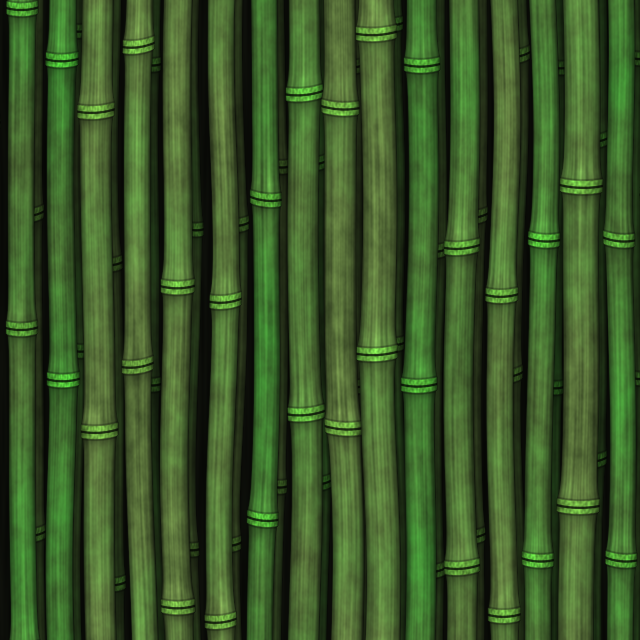
This texture is drawn by a Shadertoy shader. Its source:

```glsl
// Draws a dense wall of green bamboo canes with ringed nodes over a dark gap.

float hash(vec2 p) {
    vec3 q = fract(p.xyx * vec3(0.1031, 0.1030, 0.0973));
    q += dot(q, q.yzx + 33.33);
    return fract((q.x + q.y) * q.z);
}

float gradDot(vec2 cell, vec2 offset) {
    float angle = 6.2832 * hash(cell + 57.0);
    return dot(vec2(cos(angle), sin(angle)), offset);
}

// Gradient noise, roughly -0.7 to 0.7
float noise(vec2 p) {
    vec2 i = floor(p), f = fract(p);
    vec2 u = f * f * f * (f * (f * 6.0 - 15.0) + 10.0);
    vec2 e = vec2(0.0, 1.0);
    return mix(mix(gradDot(i, f), gradDot(i + e.yx, f - e.yx), u.x),
               mix(gradDot(i + e, f - e), gradDot(i + 1.0, f - 1.0), u.x), u.y);
}

float fbm(vec2 p) {
    float sum = 0.0, amp = 0.6;
    for (int i = 0; i < 4; i++) {
        sum += amp * noise(p);
        p = p * 2.03 + 17.3;
        amp *= 0.6;
    }
    return sum;
}

// Paints one cane over the colour below it
vec3 paintCane(vec3 below, vec2 uv, float centre, float radius, float seed, float brightness) {
    float px = 1.0 / iResolution.y;
    float x = uv.x - centre;
    float across = clamp(x / radius, -1.3, 1.3);

    // Signed height above the nearest node, tilted and bowed with the rim
    float tilt = 0.006 * (hash(vec2(seed, 3.0)) - 0.5);
    float bow = 0.0025 * (1.0 - across * across);
    float h = mod(uv.y + tilt * across + bow + hash(vec2(seed, 5.0)), 0.5) - 0.25;
    float ring = 1.0 - smoothstep(0.0105 - px, 0.0105 + px, abs(h));

    // The cane flares gently above a node and tightly below it
    float flare = h > 0.0 ? 0.19 * exp(-max(h - 0.01, 0.0) / 0.018)
                          : 0.11 * exp(min(h + 0.01, 0.0) / 0.014);
    float width = radius * (1.0 + mix(flare, 0.21, ring));
    float cover = 1.0 - smoothstep(width - px, width + px, abs(x));
    if (cover <= 0.0) return below;

    // Round shading with fibres and weathered blotches
    float d = clamp(x / width, -1.0, 1.0);
    float light = 0.16 + 0.71 * sqrt(1.0 - d * d) - 0.05 * d;
    vec2 fibre = vec2(d * radius, uv.y) + seed * 3.7;
    float streak = 0.7 * noise(fibre * vec2(270.0, 5.0)) + 0.6 * noise(fibre * vec2(115.0, 3.0));
    float blotch = fbm(uv * vec2(34.0, 21.0) + seed * 9.1);
    float patchy = noise(vec2(seed * 2.37, uv.y * 4.0));
    light *= 1.0 + 0.38 * streak * (1.0 - ring) + 0.36 * blotch + 0.22 * patchy;

    // Pale fibres climb from each node, with shade under its rim
    light *= 1.0 + 0.22 * exp(-abs(h - 0.025) / 0.022) * (0.6 + streak) * step(0.0, h);
    light *= 1.0 - 0.32 * exp(-abs(h + 0.011) / 0.012) * step(h, 0.0) * (1.0 - ring);

    // Twin rims split by a dark groove
    float groove = 1.0 - smoothstep(0.0007, 0.0014 + px, abs(h + 0.0005));
    float lip = 1.0 - smoothstep(0.0, 0.0015 + px, abs(abs(h) - 0.0115));
    float glint = 1.22 + 0.55 * noise(vec2(d * 7.0 + seed, h * 160.0));
    light *= mix(1.0, glint, ring) * (1.0 - 0.75 * groove) * (1.0 - 0.3 * lip);

    // Olive to vivid green, varying by cane and along its length
    float vivid = hash(vec2(seed, 11.0));
    vivid = clamp(vivid * vivid * 0.8 + 0.6 * patchy + 0.3 * blotch, 0.0, 1.0);
    vec3 tint = mix(vec3(0.43, 0.55, 0.28), vec3(0.25, 0.54, 0.20), vivid);
    tint *= mix(vec3(1.0), vec3(0.97, 1.16, 0.88), ring);
    return mix(below, tint * light * brightness, cover);
}

void mainImage(out vec4 fragColor, in vec2 fragCoord) {
    vec2 uv = fragCoord / iResolution.y;
    float pitch = 0.0625;
    float column = floor(uv.x / pitch);

    // Nearly black gap with faint upright streaks
    vec3 color = vec3(0.045, 0.052, 0.034) * (1.0 + 0.6 * noise(uv * vec2(150.0, 6.0)));

    // Thin shaded canes first, then the broad lit ones in front
    for (int layer = 0; layer < 2; layer++) {
        for (int k = -1; k <= 1; k++) {
            float id = column + float(k) + 20.0;
            float size = hash(vec2(id, 1.0));
            float radius = 0.0205 + 0.0085 * size * size;
            float centre = (id - 19.5 + 0.2 * (hash(vec2(id, 2.0)) - 0.5)) * pitch;
            centre += 0.019 * noise(vec2(id * 0.37, uv.y * 1.9));
            if (layer == 0) {
                centre += radius * 0.92 + 0.004 * noise(vec2(id * 1.7, uv.y * 2.5));
                color = paintCane(color, uv, centre, 0.0145, id + 40.0, 0.55);
            } else {
                // Soft contact shadow on whatever lies behind
                float gap = max(abs(uv.x - centre) - radius, 0.0);
                color *= 1.0 - 0.45 * exp(-gap / 0.005);
                color = paintCane(color, uv, centre, radius, id, 1.04);
            }
        }
    }
    fragColor = vec4(clamp(color, 0.0, 1.0), 1.0);
}
```
